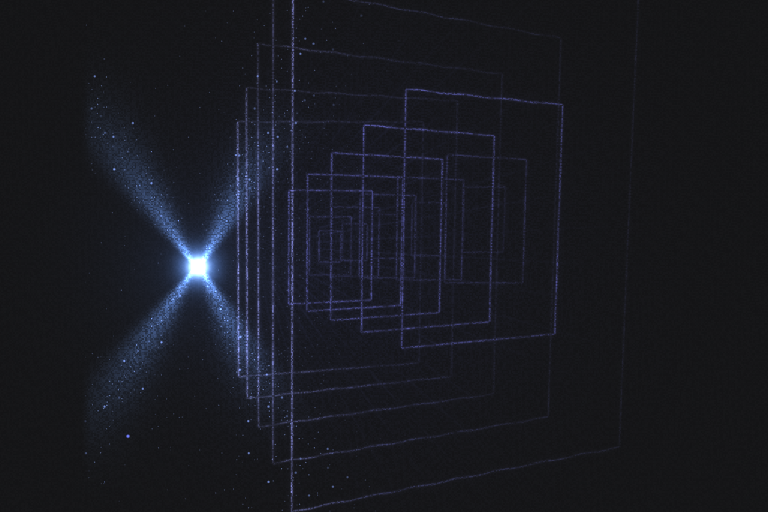
This background is drawn by a Shadertoy shader. Its source:

```glsl
// Nested wire frames of blue laser light beside a bright four-beam star in dusty darkness.

float hash(vec2 p) {
    return fract(sin(dot(p, vec2(127.1, 311.7))) * 43758.5453);
}

float noise(vec2 p) {
    vec2 i = floor(p), f = fract(p);
    f = f * f * (3.0 - 2.0 * f);
    return mix(mix(hash(i), hash(i + vec2(1, 0)), f.x),
               mix(hash(i + vec2(0, 1)), hash(i + vec2(1, 1)), f.x), f.y);
}

// Thin bright core with a soft skirt
float line(float d) {
    float w = max(0.0020, 0.65 / iResolution.y);
    return 0.85 * exp(-d * d / (w * w)) + 0.15 * exp(-abs(d) / 0.004);
}

float between(float x, float a, float b) {
    return smoothstep(-0.002, 0.002, x - a) * smoothstep(-0.002, 0.002, b - x);
}

// Skewed frame: x of its sides, heights of its top and bottom at (left, right),
// and brightness of left side, right side, top and bottom
float frame(vec2 p, vec2 sides, vec2 top, vec2 bottom, vec4 gain) {
    float t = (p.x - sides.x) / (sides.y - sides.x);
    float left = line(p.x - sides.x) * between(p.y, bottom.x, top.x);
    float right = line(p.x - sides.y) * between(p.y, bottom.y, top.y);
    float wave = 0.0012 * sin(p.x * 75.0) * smoothstep(0.1, 0.4, abs(p.y - 0.5));
    float rails = line(p.y + wave - mix(top.x, top.y, t)) * gain.z
                + line(p.y + wave - mix(bottom.x, bottom.y, t)) * gain.w;
    rails *= between(p.x, sides.x, sides.y) * mix(1.0, min(1.0, gain.y / gain.z), clamp(t, 0.0, 1.0));
    return max(max(left * gain.x, right * gain.y), rails);
}

// Sparse round dust motes, one at most per cell
float dust(vec2 p, float cells, float density) {
    vec2 id = floor(p * cells);
    vec2 spot = 0.3 + 0.4 * vec2(hash(id + 3.1), hash(id + 8.7));
    float d = length(fract(p * cells) - spot);
    float lit = step(1.0 - density, hash(id));
    return lit * smoothstep(0.4, 0.05, d) * (0.25 + 0.75 * hash(id + 17.3));
}

void mainImage(out vec4 fragColor, in vec2 fragCoord) {
    vec2 p = fragCoord / iResolution.y;
    vec2 grainCell = floor(p * 342.0);
    float grain = hash(grainCell);
    vec3 col = vec3(0.083, 0.084, 0.091) + 0.014 * (grain - 0.5);

    // Dim blue haze around the frames
    vec2 h = (p - vec2(0.7, 0.52)) / vec2(0.36, 0.38);
    float haze = exp(-dot(h, h));
    col += vec3(0.012, 0.015, 0.042) * haze * (0.5 + grain);

    // Faint rays spreading from the vanishing point
    vec2 v = p - vec2(0.5, 0.52);
    float ray = fract(atan(v.y, v.x) * 9.0) - 0.5;
    col += vec3(0.022, 0.025, 0.05) * line(ray * length(v) / 9.0) * noise(p * 20.0)
         * haze * smoothstep(0.04, 0.12, length(v)) * step(0.0, v.x);

    // Four families of frames, each growing by a constant ratio
    vec2 q = p;
    q.x -= 0.061 * (p.x - 0.527) * (p.y - 0.5);
    float wide = 0.0, mid = 0.0, s = 1.0;
    for (int i = 0; i < 5; i++) {
        float k = float(i) / 4.0;
        wide = max(wide, frame(q, vec2(0.410, 0.611) + vec2(0.0553, 0.211) * s,
            vec2(0.545, 0.629) + vec2(0.217, 0.133) * s,
            vec2(0.402, 0.377) - vec2(0.138, 0.086) * s,
            vec4(0.85, 0.14, 0.38, 0.55)));
        mid = max(mid, frame(q, vec2(0.447, 0.536) + vec2(0.117, 0.190) * s,
            vec2(0.525, 0.539) + vec2(0.1035, 0.088) * s,
            vec2(0.451, 0.449) - vec2(0.045, 0.0348) * s,
            vec4(0.66, 0.62, 0.62 + 0.12 * k, 0.58)));
        mid = max(mid, frame(q, vec2(0.465, 0.509) + vec2(0.139, 0.1765) * s,
            vec2(0.513, 0.518) + vec2(0.0635, 0.0586) * s,
            vec2(0.471, 0.471) - vec2(0.008) * s, vec4(0.36, 0.3, 0.28, 0.24)));
        mid = max(mid, frame(q, vec2(0.476, 0.500) + vec2(0.147, 0.166) * s,
            vec2(0.504) + vec2(0.045) * s,
            vec2(0.4785) + vec2(0.010) * s, vec4(0.34 - 0.18 * k)));
        s *= 1.306;
    }

    // Broken, grainy light along the lines
    float sparkle = (0.35 + 1.1 * hash(grainCell + 41.0)) * (0.6 + 0.7 * noise(p * 45.0));
    col += vec3(0.22, 0.225, 0.47) * mid * sparkle;
    float pale = smoothstep(0.8, 0.45, p.x);
    float height = 1.0 - 0.55 * smoothstep(0.12, 0.4, abs(p.y - 0.47)) * smoothstep(0.57, 0.54, p.x);
    col += mix(vec3(0.2, 0.21, 0.4), vec3(0.34, 0.35, 0.56), pale) * wide * sparkle * height;

    // Four beams crossing at the star, cut off at the left wall
    vec2 d = p - vec2(0.387, 0.479);
    float r = length(d);
    float slope = abs(d.x) / (abs(d.y) + 0.008);
    float offset = (slope - (d.x < 0.0 ? 0.68 : 0.54)) / 0.24;
    float beam = exp(-offset * offset) * smoothstep(0.155, 0.18, p.x);
    float reach = d.x > 0.0 ? smoothstep(0.42, 0.08, r) : smoothstep(0.54, 0.12, r);
    float glow = beam * reach * 0.078 / (r + 0.055);
    col += vec3(0.31, 0.46, 0.74) * glow * (0.6 + 0.8 * grain);

    // Star core and halo
    col += vec3(0.35, 0.55, 0.9) * exp(-r * r / 0.0012);
    col += vec3(0.9, 1.0, 1.0) * 1.4 * exp(-r * r / 0.00024);
    col += vec3(0.06, 0.1, 0.18) * exp(-r / 0.085);

    // Dust caught in the beams and around the left edges of the frames
    float room = smoothstep(0.155, 0.18, p.x) * smoothstep(0.95, 0.45, p.x);
    float scatter = exp(-pow((p.x - 0.56) / 0.12, 2.0));
    float density = 0.012 + 0.15 * beam * reach + 0.06 * scatter;
    col += vec3(0.35, 0.42, 0.62) * dust(p, 170.0, density) * room * (0.4 + 0.5 * beam);
    col += vec3(0.4, 0.5, 0.8) * dust(p + 5.0, 110.0, 0.06 * beam) * room;
    col += vec3(0.35, 0.4, 0.9) * smoothstep(0.005, 0.001, length(p - vec2(0.25, 0.148)));

    fragColor = vec4(min(col, 1.0), 1.0);
}
```
